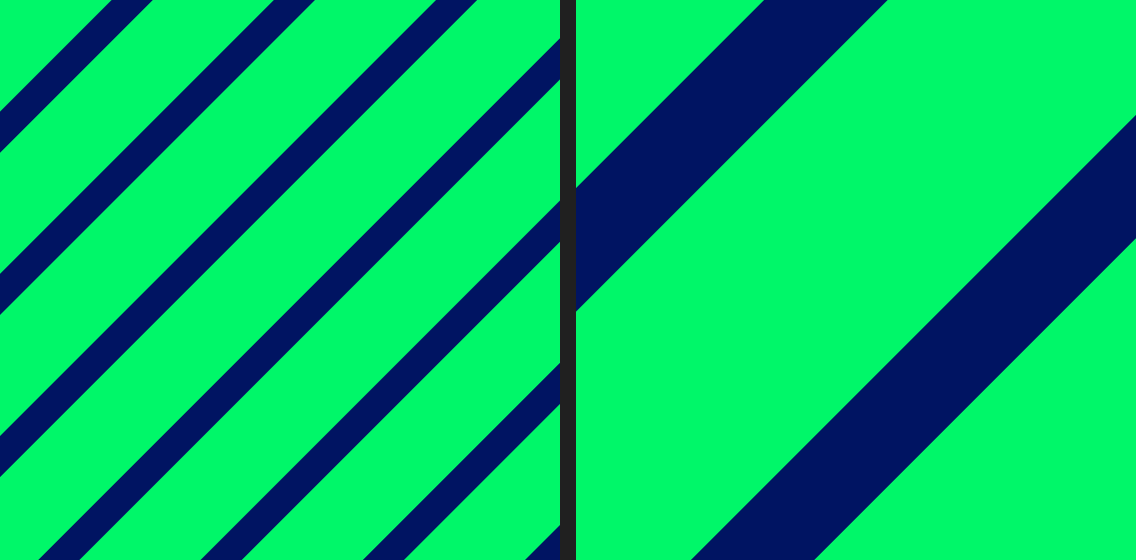
Left, the full canvas; right, a detail of the centre.
A Shadertoy shader for this pattern:

```glsl
// Draws evenly spaced navy diagonal stripes on a bright green ground.

const vec3 GREEN = vec3(0.0, 0.97, 0.41);
const vec3 NAVY = vec3(0.0, 0.078, 0.385);

const float PERIOD = 0.2897;       // stripe spacing along a canvas side
const float STRIPE_WIDTH = 0.0735; // stripe width along a canvas side
const float FIRST_CENTER = 0.236;  // first stripe, measured from the top left

// Signed distance to the nearest repeated band along one axis
float repeatedBand(float position, float center, float period, float width) {
    float offset = (fract((position - center) / period + 0.5) - 0.5) * period;
    return abs(offset) - 0.5 * width;
}

// Antialiased coverage of the inside of a distance field
float coverage(float distanceToEdge, float pixelSize) {
    return clamp(0.5 - distanceToEdge / pixelSize, 0.0, 1.0);
}

void mainImage(out vec4 fragColor, in vec2 fragCoord) {
    vec2 uv = fragCoord / iResolution.y;

    // Diagonal coordinate, growing from the top left to the bottom right
    float diagonal = uv.x + 1.0 - uv.y;
    float pixelSize = sqrt(2.0) / iResolution.y;

    float band = repeatedBand(diagonal, FIRST_CENTER, PERIOD, STRIPE_WIDTH);
    vec3 color = mix(GREEN, NAVY, coverage(band, pixelSize));
    fragColor = vec4(color, 1.0);
}
```
